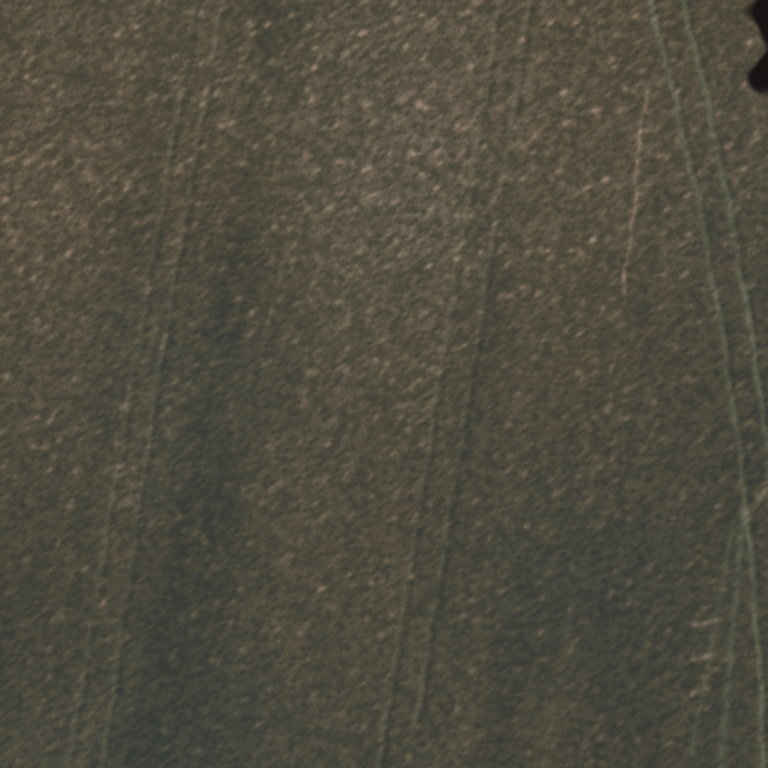
A WebGL 2 fragment shader for this texture:

```glsl
#version 300 es
precision highp float;
// Dim bare farmland from above: speckled soil, leaning drill streaks and paired wheel tracks.
uniform vec2 u_resolution;
out vec4 fragColor;

const vec3 SHADE = vec3(0.245, 0.250, 0.222);
const vec3 SOIL  = vec3(0.320, 0.305, 0.250);
const vec3 DUST  = vec3(0.415, 0.375, 0.315);
const vec3 STRAW = vec3(0.570, 0.500, 0.430);
const vec3 GRASS = vec3(0.385, 0.410, 0.335);
const vec3 TREE  = vec3(0.090, 0.080, 0.075);
const float LEAN = 0.16;          // sideways drift of streaks per unit height
const float GRAIN_SCALE = 165.0;
const float FLECK_SCALE = 105.0;
const float GRAIN_GAIN = 0.46;
const float FLECK_GAIN = 0.55;
const float TRACK_WIDTH = 0.0042;
// Wheel tracks: x = a + b t + c t^2, with t measured down from the top
const vec3 TRACKS[6] = vec3[6](
  vec3(0.254, -0.167, 0.0), vec3(0.289, -0.185, 0.029),
  vec3(0.651, -0.165, 0.006), vec3(0.690, -0.159, 0.0),
  vec3(0.846, 0.268, -0.12), vec3(0.889, 0.250, -0.106));

float hash(vec2 p) {
  vec3 q = fract(vec3(p.xyx) * 0.1031);
  q += dot(q, q.yzx + 33.33);
  return fract((q.x + q.y) * q.z);
}

float noise(vec2 p) {
  vec2 i = floor(p), f = fract(p);
  f = f * f * (3.0 - 2.0 * f);
  return mix(mix(hash(i), hash(i + vec2(1, 0)), f.x),
             mix(hash(i + vec2(0, 1)), hash(i + vec2(1, 1)), f.x), f.y);
}

float bell(float x) { return exp(-x * x); }

float patchAt(vec2 p, vec2 centre, vec2 radius) {
  return bell(length((p - centre) / radius));
}

// Cellular flecks: one soft spot per cell, only a few of them bright
float flecks(vec2 p) {
  vec2 cell = floor(p);
  float sum = 0.0;
  for (int y = -1; y <= 1; y++)
    for (int x = -1; x <= 1; x++) {
      vec2 c = cell + vec2(x, y);
      vec2 spot = c + vec2(hash(c + 17.0), hash(c + 59.0));
      float power = pow(hash(c + 101.0), 7.0);
      sum += power * bell(length((p - spot) * vec2(1.6, 2.6)));
    }
  return sum;
}

float segment(vec2 p, vec2 a, vec2 b, float width) {
  vec2 d = b - a;
  float h = clamp(dot(p - a, d) / dot(d, d), 0.0, 1.0);
  return bell(length(p - a - d * h) / width);
}

vec3 soilRamp(float t) {
  vec3 c = mix(SHADE, SOIL, clamp(t * 3.0, -0.25, 1.0));
  c = mix(c, DUST, clamp(t * 3.0 - 1.0, 0.0, 1.0));
  return mix(c, STRAW, clamp(t * 2.2 - 1.45, 0.0, 1.0));
}

void main() {
  vec2 p = gl_FragCoord.xy / u_resolution.y;
  float down = 1.0 - p.y;
  float u = p.x - LEAN * p.y;
  float wobble = 0.0012 * sin(p.y * 41.0) + 0.0008 * sin(p.y * 97.0 + 2.0);

  // Broad light and dark ground
  float tone = mix(0.15, 0.31, smoothstep(0.1, 1.0, p.y));
  tone += 0.11 * patchAt(p, vec2(0.53, 0.86), vec2(0.20, 0.28));
  tone += 0.09 * patchAt(p, vec2(0.43, 0.71), vec2(0.06, 0.06));
  tone += 0.09 * patchAt(p, vec2(0.02, 0.65), vec2(0.13, 0.32));
  tone += 0.06 * patchAt(p, vec2(0.45, 0.30), vec2(0.13, 0.35));
  tone -= 0.07 * patchAt(p, vec2(0.71, 0.40), vec2(0.10, 0.22));
  tone -= 0.10 * patchAt(p, vec2(0.34, 0.99), vec2(0.05, 0.07));
  tone -= 0.13 * bell((u - 0.205) / 0.05) * (0.5 + noise(vec2(p.x * 7.0, p.y * 6.0)));
  tone += 0.10 * (noise(p * vec2(6.0, 5.0) + 8.0) - 0.5);

  // Streaks following the drilling direction
  tone += 0.12 * (noise(vec2(u * 17.0, p.y * 1.6)) - 0.5);
  tone += 0.10 * (noise(vec2((u + wobble) * 48.0, p.y * 3.5 + 20.0)) - 0.5);

  // Slanted grain and scattered flecks
  vec2 g = mat2(0.82, -0.57, 0.57, 0.82) * p;
  float grain = noise(g * GRAIN_SCALE * vec2(0.75, 1.25)) - 0.5;
  grain += 0.45 * (noise(g * GRAIN_SCALE * 1.9 + 40.0) - 0.5);
  tone += GRAIN_GAIN * grain * (0.65 + 0.9 * clamp(tone, 0.0, 0.5));
  tone += FLECK_GAIN * flecks(g * FLECK_SCALE) * (0.6 + p.y * 0.5);

  // Wheel tracks: a pale ridge with a thin shadow beside it
  float grass = 0.0;
  for (int i = 0; i < 6; i++) {
    vec3 k = TRACKS[i];
    float d = p.x - (k.x + k.y * down + k.z * down * down) + wobble;
    float worn = 0.45 + 0.75 * noise(vec2(p.y * 26.0, float(i) * 9.0));
    float ridge = bell(d / TRACK_WIDTH) * worn;
    tone += 0.14 * ridge - 0.13 * bell((d - 0.007) / TRACK_WIDTH);
    grass += ridge * (i < 4 ? 0.16 : 0.60);
  }
  grass += 0.4 * segment(p, vec2(0.968, 0.33), vec2(0.938, 0.0), 0.005);
  grass += 0.3 * segment(p, vec2(0.955, 0.32), vec2(0.900, 0.02), 0.004);

  // Pale scratch and the turning marks at the lower right
  float broken = smoothstep(0.15, 0.75, noise(p * vec2(90.0, 75.0)));
  vec2 q = p + vec2(wobble * 1.5, 0.0);
  float scratch = segment(q, vec2(0.840, 0.88), vec2(0.813, 0.62), 0.0036) * 0.36;
  scratch += segment(q, vec2(0.813, 0.62), vec2(0.795, 0.50), 0.004) * 0.14;
  scratch += segment(q, vec2(0.972, 0.33), vec2(1.0, 0.365), 0.007) * 0.45;
  scratch += segment(q, vec2(0.842, 0.885), vec2(0.885, 0.915), 0.006) * 0.18;
  for (int i = 0; i < 3; i++) {
    vec2 a = vec2(0.908 - 0.004 * float(i), 0.187 - 0.045 * float(i));
    scratch += segment(q, a, a + vec2(0.033 - 0.008 * float(i), 0.006), 0.0045) * 0.45;
    tone += 0.10 * segment(q, a, a - vec2(0.085, 0.05), 0.004);
    tone -= 0.10 * segment(q, a - vec2(0.0, 0.009), a - vec2(0.085, 0.059), 0.005);
  }
  tone += scratch * (0.5 + 0.8 * broken);

  // Colour, warmer towards the top, and dark foliage on the edge
  vec3 color = soilRamp(tone);
  float warm = noise(p * 4.0 + 30.0) - 0.65 + 0.5 * p.y;
  color += vec3(0.014, -0.002, -0.010) * warm;
  color = mix(color, GRASS + 0.10 * grain, clamp(grass, 0.0, 0.75));
  float edge = 0.982 + 0.012 * sin(p.y * 75.0) + 0.008 * noise(p * 60.0);
  float foliage = smoothstep(edge - 0.006, edge + 0.006, p.x) * smoothstep(0.865, 0.89, p.y);
  fragColor = vec4(mix(color, TREE, foliage), 1.0);
}
```
